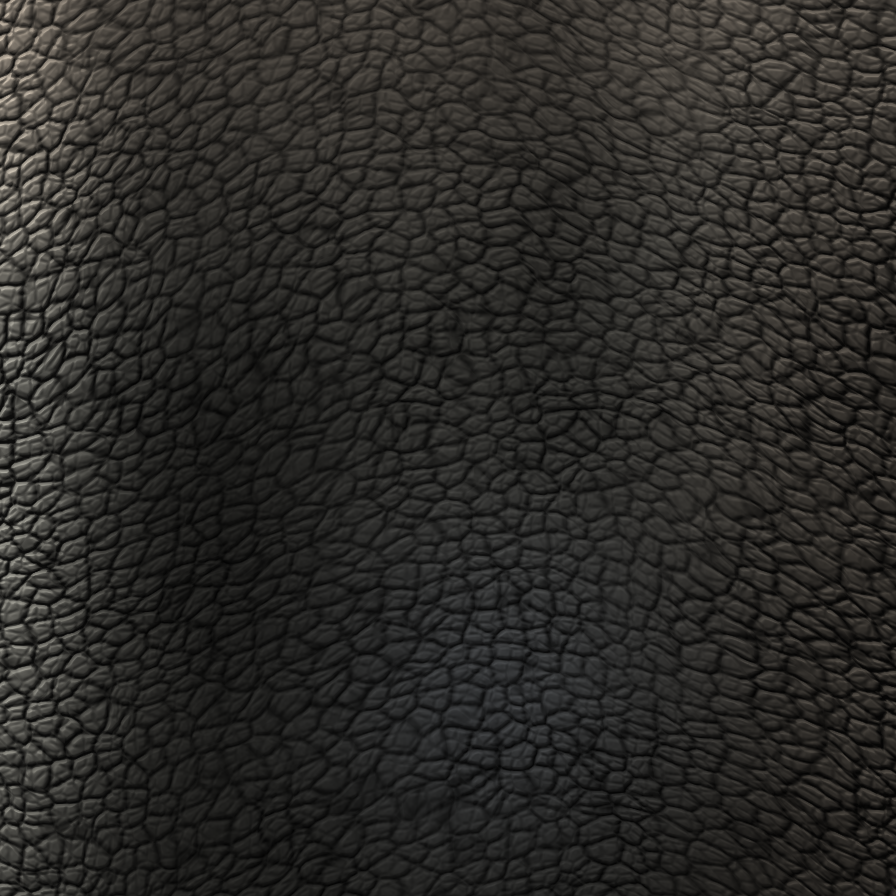
This texture is drawn by a Shadertoy shader. Its source:

```glsl
const vec2  PEBBLE_FREQ   = vec2(31.0, 46.0);
const float PEBBLE_JITTER = 0.85;
const float FINE_SCALE    = 1.9;
const float FINE_WEIGHT   = 0.28;
const float CREASE_WIDTH  = 0.42;
const float BEND_HEIGHT   = 0.085;
const float RELIEF        = 0.0055;
const float SAMPLE_STEP   = 0.0017;
const float AMBIENT       = 0.158;
const vec2  LIGHT_DIR     = vec2(-0.42, 0.91);
const vec3  NEUTRAL_TINT  = vec3(1.00, 0.99, 0.93);
const vec3  WARM_TINT     = vec3(1.05, 0.98, 0.89);
const vec3  COOL_TINT     = vec3(0.97, 1.00, 1.03);

vec2 hash2(vec2 p) {
    vec3 q = fract(p.xyx * vec3(0.1031, 0.1030, 0.0973));
    q += dot(q, q.yzx + 33.33);
    return fract((q.xx + q.yz) * q.zy);
}

float noise(vec2 p) {
    vec2 i = floor(p), f = fract(p);
    f = f * f * (3.0 - 2.0 * f);
    float low  = mix(hash2(i).x, hash2(i + vec2(1, 0)).x, f.x);
    float high = mix(hash2(i + vec2(0, 1)).x, hash2(i + vec2(1, 1)).x, f.x);
    return mix(low, high, f.y);
}

float fbm(vec2 p) {
    float sum = 0.0, amp = 0.5;
    for (int i = 0; i < 4; i++) {
        sum += amp * noise(p);
        p = mat2(1.6, 1.2, -1.2, 1.6) * p + 7.3;
        amp *= 0.5;
    }
    return sum;
}

// Nearest and second nearest distance to scattered cell centres
vec2 cellDistances(vec2 p) {
    vec2 cell = floor(p), nearest = vec2(9.0);
    for (int y = -1; y <= 1; y++)
    for (int x = -1; x <= 1; x++) {
        vec2 id = cell + vec2(x, y);
        float d = length(id + 0.5 + PEBBLE_JITTER * (hash2(id) - 0.5) - p);
        nearest = d < nearest.x ? vec2(d, nearest.x) : vec2(nearest.x, min(nearest.y, d));
    }
    return nearest;
}

// Grain follows broad arcs, with small irregular wobbles
vec2 grainSpace(vec2 p) {
    vec2 q = p;
    q.y -= BEND_HEIGHT * cos(5.0 * (p.x - 0.63 + 0.16 * p.y));
    q.x -= 0.03 * exp(-8.0 * p.x);
    q += 0.045 * (vec2(noise(p * 4.0), noise(p * 4.0 + 19.0)) - 0.5);
    q += 0.011 * (vec2(noise(p * 26.0 + 5.0), noise(p * 26.0 + 41.0)) - 0.5);
    return q * PEBBLE_FREQ + 20.0;
}

// Rounded pebbles split by creases, with finer wrinkles on top
float leatherHeight(vec2 p) {
    vec2 q = grainSpace(p);
    vec2 big = cellDistances(q);
    vec2 small = cellDistances(q * FINE_SCALE + 11.0);
    float pebble = smoothstep(-0.04, CREASE_WIDTH, big.y - big.x) - 0.35 * big.x * big.x;
    float wrinkle = smoothstep(0.0, 0.5, small.y - small.x);
    float depth = mix(0.7, 1.1, noise(p * 13.0 + 3.0));
    return 1.0 - depth * (1.0 - mix(pebble, wrinkle, FINE_WEIGHT))
         + 0.12 * (noise(p * 150.0) - 0.5);
}

float bump(float x, float centre, float width) {
    float t = (x - centre) / width;
    return exp(-t * t);
}

// Broad light and shade over the soft folds
float foldLight(vec2 p) {
    float light = AMBIENT;
    light += 0.20 * bump(p.x, -0.02, 0.11) * mix(0.65, 1.1, p.y);
    light += 0.075 * smoothstep(0.5, 1.05, p.y);
    light += 0.055 * bump(p.x, 0.80, 0.13) * smoothstep(0.05, 0.7, p.y);
    light += 0.025 * bump(p.x, 0.55, 0.14) * bump(p.y, 0.3, 0.3);
    light -= 0.058 * bump(p.x, 0.25, 0.13) * bump(p.y, 0.40, 0.38);
    light -= 0.030 * bump(p.x, 0.62, 0.07) * bump(p.y, 0.75, 0.25);
    light -= 0.025 * smoothstep(0.25, 0.0, p.y);
    return light * mix(0.88, 1.12, fbm(p * 5.0));
}

void mainImage(out vec4 fragColor, in vec2 fragCoord) {
    vec2 p = fragCoord / iResolution.xy;

    // Relief lit from the upper left
    float h = leatherHeight(p);
    vec2 offset = LIGHT_DIR * SAMPLE_STEP;
    float slope = (leatherHeight(p - offset) - leatherHeight(p + offset)) / (2.0 * SAMPLE_STEP);
    float lit = clamp(slope * RELIEF, -0.55, 0.75);

    // Glossier sides, softer top
    float gloss = max(smoothstep(0.22, 0.0, p.x), smoothstep(0.72, 1.0, p.x));
    float contrast = mix(0.85, 1.15, gloss) * mix(1.0, 0.75, smoothstep(0.6, 1.0, p.y));
    float crease = mix(0.42, 1.15, clamp(h, 0.0, 1.0));
    float shade = 1.0 + contrast * (crease - 1.0 + 0.75 * lit);
    shade += 0.35 * gloss * smoothstep(0.25, 0.7, lit);

    // Warm rim, cool lower centre, fine grain
    float warm = max(smoothstep(0.55, 1.0, p.y), smoothstep(0.6, 0.95, p.x));
    float cool = bump(p.x, 0.55, 0.2) * bump(p.y, 0.22, 0.2);
    vec3 tint = mix(mix(NEUTRAL_TINT, WARM_TINT, warm), COOL_TINT, cool);
    float grain = 0.016 * (noise(p * 330.0) - 0.5);
    vec3 color = tint * (foldLight(p) * max(shade, 0.15) + grain);

    fragColor = vec4(clamp(color, 0.0, 1.0), 1.0);
}
```
